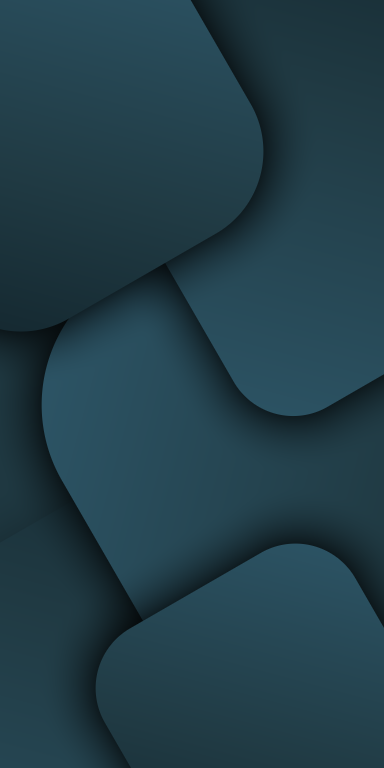
A Shadertoy shader for this background:

```glsl
// Overlapping tilted rounded squares in teal gradients with soft shadows.

#define TILT 0.5235988        // rotation of every tile, radians
#define SHADOW_REACH 0.15     // shadow width, in canvas widths
#define SHADOW_POWER 2.0      // shadow falloff
#define SHADOW_DEPTH 0.6      // darkness right at a tile edge
#define DEEP  vec3(0.059, 0.125, 0.153)
#define SLATE vec3(0.127, 0.230, 0.266)
#define TEAL  vec3(0.172, 0.326, 0.392)

// Three-stop colour ramp.
vec3 ramp(float t) {
    t = clamp(t, 0.0, 1.0);
    return t < 0.5 ? mix(DEEP, SLATE, 2.0 * t) : mix(SLATE, TEAL, 2.0 * t - 1.0);
}

// Signed distance to a square with rounded corners.
float roundedSquare(vec2 p, float halfSize, float radius) {
    vec2 q = abs(p) - halfSize + radius;
    return length(max(q, 0.0)) + min(max(q.x, q.y), 0.0) - radius;
}

// Darkens what lies below, then lays the tile on top.
void addTile(inout vec3 color, vec2 p, vec2 center, float halfSize,
             float radius, float tone, float shadowDepth) {
    float d = roundedSquare(p - center, halfSize, radius);
    float falloff = pow(clamp(1.0 - d / SHADOW_REACH, 0.0, 1.0), SHADOW_POWER);
    color *= 1.0 - shadowDepth * falloff;
    float pixel = 1.0 / iResolution.x;
    float cover = clamp(0.5 - d / pixel, 0.0, 1.0);
    color = mix(color, ramp(tone), cover);
}

void mainImage(out vec4 fragColor, in vec2 fragCoord) {
    // Canvas widths, measured from the top left corner.
    vec2 pos = vec2(fragCoord.x, iResolution.y - fragCoord.y) / iResolution.x;

    // Tile axes: x runs up-right, y runs down-right.
    float c = cos(TILT), s = sin(TILT);
    vec2 p = vec2(c * pos.x - s * pos.y, s * pos.x + c * pos.y);

    // Gradients follow the tile diagonals.
    float down = (p.y - p.x) * 0.7071;
    float across = (p.x + p.y) * 0.7071;

    vec3 color = ramp(0.46);

    // Lower left, middle, right, bottom and top left tiles, back to front.
    addTile(color, p, vec2(-0.900, 2.224), 1.000, 0.18, 0.52 * down - 0.29, 0.15);
    addTile(color, p, vec2(0.314, 1.571), 0.800, 0.393, 1.21 - 0.54 * across, SHADOW_DEPTH);
    addTile(color, p, vec2(0.630, 0.744), 0.600, 0.179, 0.48 + 0.58 * down, SHADOW_DEPTH);
    addTile(color, p, vec2(-0.328, 1.963), 0.3765, 0.180, 2.01 - 0.88 * down, SHADOW_DEPTH);
    addTile(color, p, vec2(-0.039, 0.339), 0.469, 0.247, 0.82 - 0.77 * down, SHADOW_DEPTH);

    fragColor = vec4(color, 1.0);
}
```
